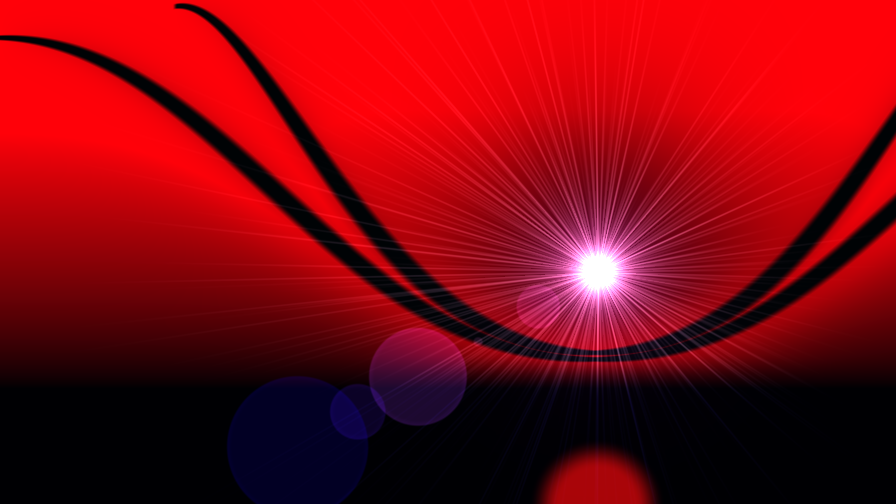
This background is drawn by a WebGL 1 fragment shader. Its source:

```glsl
precision highp float;
// A white star with long thin rays rests in a bowl of two dark ribbons on red.
// Ribbons are curves y = f(x) with tapered width; the red fades to a black floor.
// Lens ghosts lie on one line from the star; rays come from hashed angle cells.

#define STAR vec2(1.1875, 0.4606)
#define GHOST_AXIS vec2(-0.597, -0.347)
#define BOWL_X 1.1806
#define HORIZON 0.230
#define RAY_GAIN 0.30
#define RAY_WIDTH 0.0013
#define RED vec3(1.0, 0.005, 0.025)
#define RIBBON vec3(0.0, 0.012, 0.02)
#define HALO vec3(0.30, 0.0, 0.42)

uniform vec2 u_resolution;

const float PI = 3.14159265;

float hash(float n) {
  return fract(sin(n * 12.9898) * 43758.547);
}

// Long wave that levels out at the left edge
float outerCurve(float x) {
  float a = PI * (x - BOWL_X) / BOWL_X;
  float s = sin(a);
  return 0.287 + 0.319 * (1.0 - cos(a)) - 0.042 * s * s * (0.6 + 0.5 * cos(a));
}

// Steeper wave that ends in a tip at the upper left
float innerCurve(float x) {
  float d2 = (x - BOWL_X) * (x - BOWL_X);
  return 0.300 + d2 * (1.102 + d2 * (1.245 - 2.026 * d2));
}

// Dark core plus a soft shadow; gap is the vertical distance to the curve
float ribbon(float gap, float slope, float swell) {
  float d = abs(gap) / sqrt(1.0 + slope * slope);
  float halfWidth = 0.0045 + 0.0155 * swell;
  float core = 1.0 - smoothstep(0.5 * halfWidth, 1.5 * halfWidth, d);
  return max(core, 0.45 * swell * exp(-d / 0.022));
}

// Red field with the lit underside of the bowl and its dark hollow
vec3 redField(vec2 p, float outerGap, float innerGap) {
  float level = pow(clamp((p.y - HORIZON) / 0.55, 0.0, 1.0), 0.8);
  float rim = 0.55 * exp(-abs(outerGap) / 0.09);
  level += rim * smoothstep(HORIZON - 0.005, HORIZON + 0.07, p.y);
  vec2 q = (p - STAR - vec2(0.0, 0.06)) / vec2(0.24, 0.26);
  level *= 1.0 - 0.62 * exp(-dot(q, q)) * smoothstep(0.0, 0.1, innerGap);
  return RED * min(level, 1.0);
}

// One thin ray per angle cell, each with its own angle, reach and strength
float rays(vec2 d) {
  float r = length(d);
  float turn = atan(d.y, d.x) / (2.0 * PI) + 0.5;
  float pixel = 1.0 / u_resolution.y;
  float sum = 0.0;
  for (int i = 0; i < 4; i++) {
    float layer = float(i);
    float count = 43.0 + 28.0 * layer;
    float cell = min(floor(turn * count), count - 1.0);
    float seed = cell + 171.0 * layer;
    float middle = 0.2 + 0.6 * hash(seed + 0.3);
    float across = abs(turn * count - cell - middle) * 2.0 * PI * r / count;
    float side = 0.5 - 0.5 * d.x / max(r, 0.001);
    float reach = mix(0.15, 0.65 + 0.5 * side, hash(seed + 7.7));
    float line = 1.0 - smoothstep(0.0, RAY_WIDTH + pixel, across);
    float fade = 1.0 - smoothstep(0.1 * reach, reach, r);
    sum += line * fade * mix(0.25, 1.0, hash(seed + 3.1));
  }
  return sum;
}

// Flat disc with a faintly brighter rim, placed along the ghost axis
float ghost(vec2 p, float along, float radius) {
  float d = length(p - STAR - along * GHOST_AXIS) - radius;
  float edge = max(0.0025, 1.0 / u_resolution.y);
  float disc = 1.0 - smoothstep(-edge, edge, d);
  return disc * (0.85 + 0.25 * smoothstep(-0.012, 0.0, d));
}

void main() {
  vec2 p = (gl_FragCoord.xy - 0.5 * u_resolution) / u_resolution.y;
  p += vec2(0.8889, 0.5);
  float dx = p.x - BOWL_X;
  float outerGap = p.y - outerCurve(p.x);
  float innerGap = p.y - innerCurve(p.x);
  vec3 color = redField(p, outerGap, innerGap) + vec3(0.0, 0.0, 0.012);

  // Ribbons
  float h = 0.002;
  float outerSlope = (outerCurve(p.x + h) - outerCurve(p.x - h)) / (2.0 * h);
  float innerSlope = (innerCurve(p.x + h) - innerCurve(p.x - h)) / (2.0 * h);
  float outerBand = ribbon(outerGap, outerSlope, abs(sin(PI * dx / BOWL_X)));
  float innerBand = ribbon(innerGap, innerSlope, abs(sin(PI * dx / 0.833)));
  innerBand *= smoothstep(0.342, 0.352, p.x);
  color = mix(color, RIBBON, max(outerBand, innerBand));

  // Red glow at the bottom edge
  float ember = 1.0 - smoothstep(0.075, 0.135, length(p - vec2(1.185, -0.005)));
  color += vec3(0.66, 0.02, 0.02) * ember;

  // Lens ghosts
  color += vec3(0.01, 0.0, 0.15) * ghost(p, 1.0, 0.140);
  color += vec3(0.05, 0.01, 0.16) * ghost(p, 0.8, 0.055);
  color += vec3(0.13, 0.04, 0.20) * ghost(p, 0.6, 0.097);
  color += vec3(0.12, 0.05, 0.10) * ghost(p, 0.4, 0.009);
  color += vec3(0.12, 0.04, 0.13) * ghost(p, 0.2, 0.043);

  // Star, halo and rays; the rays turn blue over the floor
  vec2 d = p - STAR;
  float r = length(d);
  float aboveFloor = smoothstep(HORIZON - 0.03, HORIZON + 0.06, p.y);
  vec3 rayColor = mix(vec3(0.08, 0.06, 0.32), vec3(0.55, 0.38, 0.50), aboveFloor);
  color += rayColor * rays(d) * RAY_GAIN * (1.0 + 1.2 * exp(-r / 0.08));
  color += HALO * exp(-r / 0.075);
  color += vec3(0.50, 0.42, 0.55) * exp(-r / 0.035);
  color += vec3(0.90, 0.88, 0.90) * exp(-r * r / 0.0016);
  gl_FragColor = vec4(clamp(color, 0.0, 1.0), 1.0);
}
```
